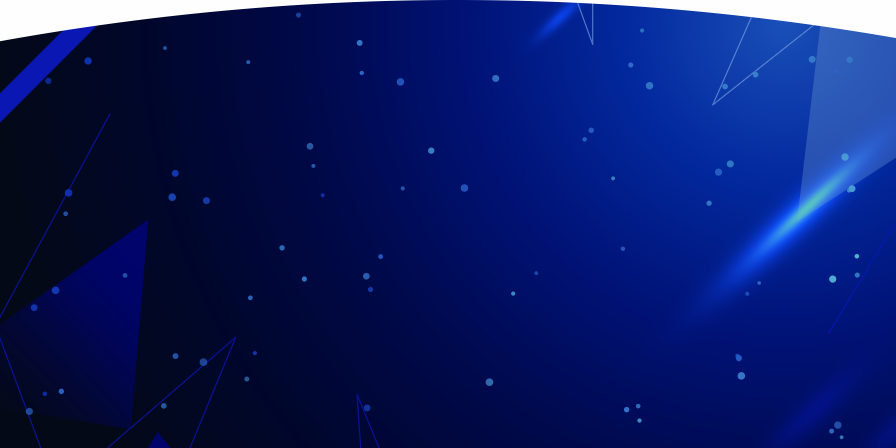
Reproduce this background procedurally as a Shadertoy shader.

```glsl
// Backdrop: colours from the bright focus outwards, evenly spaced
const vec3 GLOW_RAMP[6] = vec3[6](
    vec3(0.10, 0.31, 0.72), vec3(0.01, 0.16, 0.62), vec3(0.00, 0.07, 0.46),
    vec3(0.00, 0.035, 0.29), vec3(0.00, 0.025, 0.17), vec3(0.015, 0.035, 0.09));
const vec2 GLOW_CENTER = vec2(1.75, 0.95);
const float RAMP_STEP = 0.355;

// White cap above a shallow arc
const vec3 CAP_COLOR = vec3(0.995);
const float ARC_CENTER = 1.02;
const float ARC_CURVE = 0.0885;

// Shapes and lines
const vec3 BAR_COLOR = vec3(0.04, 0.09, 0.70);
const vec3 DARK_SHARD = vec3(0.00, 0.015, 0.42);
const vec3 PALE_SHARD = vec3(0.40, 0.58, 0.82);
const vec3 BLUE_LINE = vec3(0.04, 0.08, 0.72);
const vec3 PALE_LINE = vec3(0.45, 0.62, 0.88);
const float LINE_HALF_WIDTH = 0.0013;

// Light streaks
const vec2 STREAK_DIR = vec2(0.73, 0.683);
const vec2 COMET_CENTER = vec2(1.784, 0.518);
const vec3 COMET_CORE = vec3(0.36, 0.80, 0.74);
const vec3 COMET_HALO = vec3(0.08, 0.32, 0.85);

// Scattered dots, a small cluster in each cell
const float CELL_SIZE = 0.25;
const int DOTS_PER_CELL = 3;
const float DOT_CHANCE = 0.85;
const vec3 DOT_BLUE = vec3(0.06, 0.20, 0.75);
const vec3 DOT_TEAL = vec3(0.38, 0.78, 0.86);

vec3 hash3(vec3 seed) {
    vec3 h = fract(seed * vec3(0.1031, 0.1030, 0.0973));
    h += dot(h, h.yxz + 33.33);
    return fract((h.xxy + h.yxx) * h.zyx);
}

// Antialiased coverage of a signed distance
float cover(float d) {
    return clamp(0.5 - d * iResolution.y, 0.0, 1.0);
}

// Signed distance to the line a-b, negative on its right side
float edge(vec2 p, vec2 a, vec2 b) {
    vec2 d = normalize(b - a);
    return dot(p - a, vec2(-d.y, d.x));
}

float segment(vec2 p, vec2 a, vec2 b) {
    vec2 d = b - a;
    return length(p - a - d * clamp(dot(p - a, d) / dot(d, d), 0.0, 1.0));
}

// Two strokes meeting at the tip
float wedge(vec2 p, vec2 a, vec2 tip, vec2 b) {
    return min(segment(p, a, tip), segment(p, tip, b));
}

float streak(vec2 p, vec2 center, float len, float width) {
    vec2 q = p - center;
    float along = dot(q, STREAK_DIR) / len;
    float across = dot(q, vec2(-STREAK_DIR.y, STREAK_DIR.x)) / width;
    return exp(-along * along - across * across);
}

vec3 backdrop(vec2 p) {
    float t = clamp(distance(p, GLOW_CENTER) / RAMP_STEP, 0.0, 4.999);
    int i = int(t);
    return mix(GLOW_RAMP[i], GLOW_RAMP[i + 1], fract(t));
}

vec3 addDots(vec3 color, vec2 p) {
    vec2 cell = floor(p / CELL_SIZE);
    vec2 center = 0.3 + 0.4 * hash3(vec3(cell, 17.0)).xy;
    for (int i = 0; i < DOTS_PER_CELL; i++) {
        vec3 place = hash3(vec3(cell + 5.0, float(i) + 3.0));
        vec3 look = hash3(vec3(cell + 41.0, float(i) + 9.0));
        vec2 dotPos = (cell + center + (place.xy - 0.5) * 0.5) * CELL_SIZE;
        float radius = mix(0.004, 0.0085, look.x);
        float teal = clamp(look.y * 0.6 + 0.3 * (p.x - 0.8), 0.0, 1.0);
        float alpha = cover(distance(p, dotPos) - radius) * step(place.z, DOT_CHANCE);
        color = mix(color, mix(DOT_BLUE, DOT_TEAL, teal), alpha * mix(0.65, 0.95, look.z));
    }
    return color;
}

void mainImage(out vec4 fragColor, in vec2 fragCoord) {
    vec2 p = fragCoord / iResolution.y;
    vec3 color = backdrop(p);

    // Dark shards, lower left
    float shard = max(edge(p, vec2(0.0, 0.276), vec2(0.331, 0.51)),
        max(edge(p, vec2(0.331, 0.51), vec2(0.292, 0.042)), edge(p, vec2(0.292, 0.042), vec2(0.0, 0.089))));
    float shardFade = smoothstep(0.0, 0.75, p.x + p.y);
    color = mix(color, DARK_SHARD, cover(shard) * shardFade);
    float chip = max(edge(p, vec2(0.331, 0.0), vec2(0.352, 0.036)), edge(p, vec2(0.352, 0.036), vec2(0.38, 0.0)));
    color = mix(color, DARK_SHARD, cover(chip));

    // Diagonal bar, upper left
    float bar = abs(p.x + 1.0 - p.y - 0.241) * 0.7071 - 0.023;
    color = mix(color, BAR_COLOR, cover(bar));

    // Streaks, then the pale shard over the comet's tail
    color += COMET_HALO * 0.65 * streak(p, COMET_CENTER, 0.21, 0.034);
    color += COMET_HALO * 0.4 * streak(p, vec2(1.25, 0.961), 0.06, 0.014);
    color += BLUE_LINE * 0.2 * (streak(p, vec2(1.81, 0.075), 0.13, 0.03) + streak(p, vec2(2.0, 0.04), 0.1, 0.03));
    float pale = max(edge(p, vec2(1.779, 0.505), vec2(1.831, 0.943)), edge(p, vec2(2.0, 0.648), vec2(1.779, 0.505)));
    color = mix(color, PALE_SHARD, 0.36 * cover(pale));
    color = mix(color, COMET_CORE, 0.9 * streak(p, COMET_CENTER + 0.02, 0.11, 0.014));

    // Fine lines
    float blue = min(segment(p, vec2(0.245, 0.745), vec2(0.0, 0.292)), segment(p, vec2(0.0, 0.245), vec2(0.091, 0.0)));
    blue = min(blue, wedge(p, vec2(0.24, 0.0), vec2(0.526, 0.247), vec2(0.424, 0.0)));
    blue = min(blue, wedge(p, vec2(0.805, 0.0), vec2(0.797, 0.12), vec2(0.846, 0.0)));
    blue = min(blue, segment(p, vec2(2.0, 0.505), vec2(1.849, 0.255)));
    float light = min(wedge(p, vec2(1.289, 0.995), vec2(1.323, 0.901), vec2(1.323, 0.995)),
        wedge(p, vec2(1.677, 0.961), vec2(1.591, 0.766), vec2(1.815, 0.943)));
    color = mix(color, BLUE_LINE, 0.8 * cover(blue - LINE_HALF_WIDTH));
    color = mix(color, PALE_LINE, 0.7 * cover(light - LINE_HALF_WIDTH));

    color = addDots(color, p);

    // White cap
    float arc = 1.0 - ARC_CURVE * (p.x - ARC_CENTER) * (p.x - ARC_CENTER);
    color = mix(color, CAP_COLOR, cover(arc - p.y));
    fragColor = vec4(clamp(color, 0.0, 1.0), 1.0);
}
```
